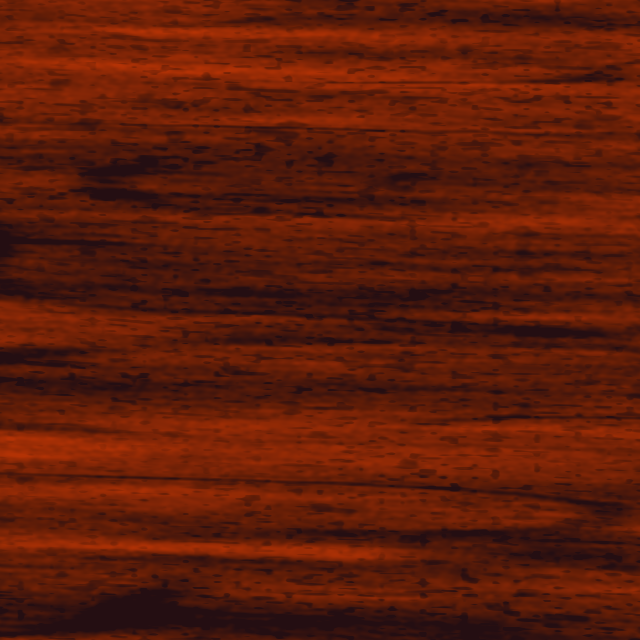
This texture is drawn by a WebGL 1 fragment shader. Its source:

```glsl
precision highp float;
// Polished rosewood: dark and fiery red grain running almost level, with fine pores.

#define SLOPE 0.030          // fall of the grain across the canvas
#define WAVINESS 0.014       // slow bending of the grain
#define BAND_DEPTH 0.13      // strength of the broad light and dark bands
#define STREAK_DEPTH 0.47    // strength of the medium streaks
#define FIBRE_DEPTH 0.33     // strength of the fine fibres
#define VEIN_DEPTH 0.36      // darkness of the thin veins
#define PORE_DEPTH 0.24      // darkness of the short pores
#define RIPPLE_DEPTH 0.20    // strength of the fine slanting figure
#define BASE_TONE 0.545      // overall lightness
#define DARK_WOOD vec3(0.12, 0.050, 0.075)
#define RED_WOOD vec3(0.39, 0.115, 0.024)
#define BRIGHT_WOOD vec3(0.66, 0.185, 0.020)

uniform vec2 u_resolution;

const float TAU = 6.28318;

float hash(vec2 p) {
  return fract(sin(dot(p, vec2(127.1, 311.7))) * 43758.5453);
}

// Value noise from 0 to 1
float noise(vec2 p) {
  vec2 cell = floor(p);
  vec2 f = fract(p);
  f = f * f * (3.0 - 2.0 * f);
  float low = mix(hash(cell), hash(cell + vec2(1.0, 0.0)), f.x);
  float high = mix(hash(cell + vec2(0.0, 1.0)), hash(cell + vec2(1.0, 1.0)), f.x);
  return mix(low, high, f.y);
}

// Noise centred on zero, stretched along the grain
float streak(vec2 p, vec2 frequency, float seed) {
  return noise(p * frequency + seed * vec2(17.3, 9.1)) - 0.5;
}

// Broad bands, in distance from the top
float bands(float depth) {
  float narrow = -cos(TAU * 5.4 * (depth - 0.03));
  float wide = cos(TAU * 2.0 * (depth - 0.6));
  return narrow + 0.6 * wide;
}

// Thin dark lines that fade in and out along the grain
float veins(vec2 p) {
  float total = 0.0;
  for (int i = 0; i < 2; i++) {
    float layer = float(i);
    float field = streak(p, vec2(0.7, 9.0 + 7.0 * layer), 5.0 + layer);
    float line = 1.0 - smoothstep(0.0, 0.055, abs(field));
    float presence = noise(p * vec2(2.5, 14.0) + 40.0 + 13.0 * layer);
    total += line * smoothstep(0.35, 0.75, presence);
  }
  return min(total, 1.0);
}

// Short dark dashes: small pores, and fewer long ones
float pores(vec2 p) {
  float small = smoothstep(0.66, 0.88, noise(p * vec2(62.0, 200.0) + 71.0));
  float large = smoothstep(0.72, 0.90, noise(p * vec2(22.0, 130.0) + 93.0));
  float density = 0.4 + 0.9 * noise(p * vec2(3.0, 22.0) + 31.0);
  return max(small, large) * density;
}

vec3 woodColour(float tone) {
  vec3 shade = mix(DARK_WOOD, RED_WOOD, clamp(tone * 2.0, 0.0, 1.0));
  return mix(shade, BRIGHT_WOOD, clamp(tone * 2.0 - 1.0, 0.0, 1.15));
}

void main() {
  vec2 uv = gl_FragCoord.xy / u_resolution.y;

  // Grain space: x along the fibres, y down across them
  vec2 grain = vec2(uv.x, 1.0 - uv.y - SLOPE * uv.x);
  grain.y += WAVINESS * streak(uv, vec2(2.2, 3.5), 1.0);
  grain.y += 0.003 * streak(uv, vec2(14.0, 20.0), 2.0);

  float tone = BASE_TONE + BAND_DEPTH * bands(grain.y);

  // Medium streaks, then finer and shorter fibres
  tone += STREAK_DEPTH * streak(grain, vec2(0.9, 15.0), 3.0);
  tone += STREAK_DEPTH * streak(grain, vec2(1.8, 36.0), 4.0);
  tone += FIBRE_DEPTH * streak(grain, vec2(3.5, 82.0), 7.0);
  tone += 0.65 * FIBRE_DEPTH * streak(grain, vec2(9.0, 180.0), 8.0);

  // Slanting figure, veins and pores
  vec2 slanted = vec2(grain.x + 0.7 * grain.y, grain.y - 0.15 * grain.x);
  tone += RIPPLE_DEPTH * streak(slanted, vec2(85.0, 170.0), 9.0);
  tone -= VEIN_DEPTH * veins(grain);
  tone -= PORE_DEPTH * pores(grain);

  gl_FragColor = vec4(woodColour(max(tone, 0.04)), 1.0);
}
```
